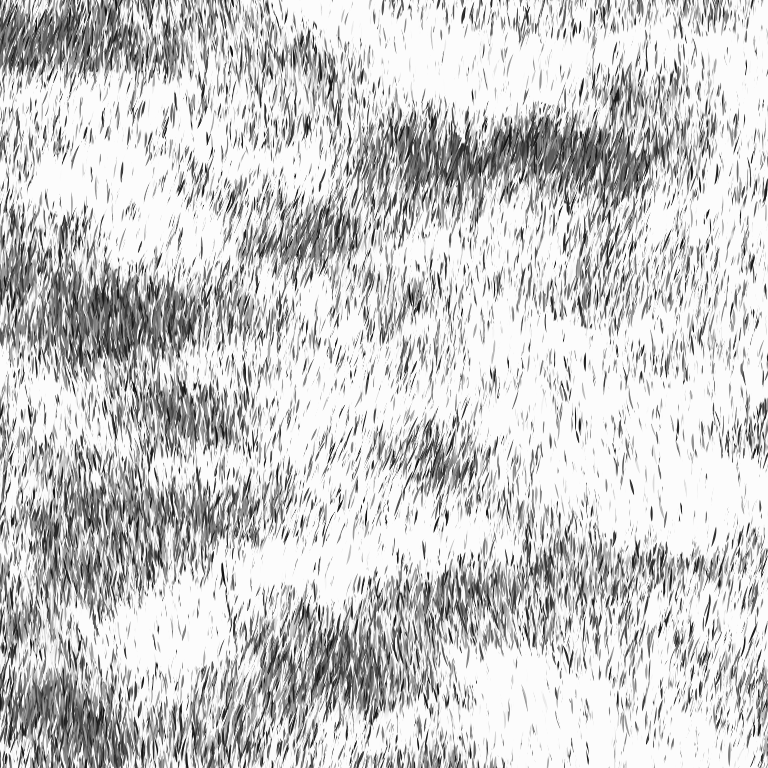
This texture map is drawn by a WebGL 2 fragment shader. Its source:

```glsl
#version 300 es
precision highp float;

uniform vec2 u_resolution;
out vec4 fragColor;

const int LAYERS = 26;
const vec2 BLADE_GRID = vec2(64.0, 28.0);
const float PAPER = 0.99;

// Integer hash: three random values in 0..1 per lattice key
vec3 hash3(ivec3 key) {
    uvec3 v = uvec3(key) * 1664525u + 1013904223u;
    v.x += v.y * v.z; v.y += v.z * v.x; v.z += v.x * v.y;
    v ^= v >> 16u;
    v.x += v.y * v.z; v.y += v.z * v.x; v.z += v.x * v.y;
    return vec3(v >> 8u) / 16777216.0;
}

float cornerSlope(ivec2 corner, vec2 offset, int seed) {
    float angle = 6.28318 * hash3(ivec3(corner, seed)).x;
    return dot(vec2(cos(angle), sin(angle)), offset);
}

float gradientNoise(vec2 p, int seed) {
    ivec2 cell = ivec2(floor(p));
    vec2 f = fract(p);
    vec2 u = f * f * f * (f * (f * 6.0 - 15.0) + 10.0);
    float low = mix(cornerSlope(cell, f, seed),
                    cornerSlope(cell + ivec2(1, 0), f - vec2(1, 0), seed), u.x);
    float high = mix(cornerSlope(cell + ivec2(0, 1), f - vec2(0, 1), seed),
                     cornerSlope(cell + ivec2(1, 1), f - vec2(1, 1), seed), u.x);
    return mix(low, high, u.y);
}

// Share of dark blades: wide, flat patches with ragged smaller clumps
float inkDensity(vec2 uv) {
    float patches = gradientNoise(uv * vec2(3.2, 7.0), 101);
    float bands = gradientNoise(uv * vec2(6.0, 13.0), 102);
    float clumps = gradientNoise(uv * vec2(24.0, 20.0), 103);
    float side = 0.26 * (0.5 - uv.x);
    return clamp(0.32 + side + 0.85 * patches + 0.5 * bands + 0.3 * clumps, 0.05, 0.93);
}

// Coverage of a tapered, leaning and bent blade centred on the origin
float bladeCoverage(vec2 p, float halfLength, float halfWidth, float lean, float bend, float pixel) {
    float along = abs(p.y) / halfLength;
    float spine = lean * p.y + bend * p.y * p.y;
    float edge = halfWidth * (1.0 - along * along) - abs(p.x - spine);
    float tip = 1.0 - smoothstep(0.75, 1.0, along);
    return tip * clamp(edge / pixel + 0.5, 0.0, 1.0);
}

// Paints one scattered layer of blades over the given shade
float paintLayer(float shade, vec2 uv, int layer, float density, float lean, float pixel) {
    vec2 shift = hash3(ivec3(layer, 7, 211)).xy;
    vec2 grid = uv * BLADE_GRID + shift;
    ivec2 first = ivec2(floor(grid - 0.5));
    for (int j = 0; j < 2; j++) {
        for (int i = 0; i < 2; i++) {
            ivec2 cell = first + ivec2(i, j);
            vec3 place = hash3(ivec3(cell, layer));
            vec3 form = hash3(ivec3(cell, layer + 50));
            vec2 p = (grid - vec2(cell) - place.xy) / BLADE_GRID;
            float cover = bladeCoverage(p,
                mix(0.008, 0.0178, form.x),
                mix(0.0007, 0.0016, form.y),
                lean + 0.5 * (form.z - 0.5),
                16.0 * (fract(form.x * 17.0) - 0.5),
                pixel);
            float inked = smoothstep(place.z - 0.03, place.z + 0.03, density);
            float ink = mix(0.06, 0.68, fract(form.y * 23.0));
            shade = mix(shade, mix(PAPER, ink, inked), cover);
        }
    }
    return shade;
}

void main() {
    vec2 uv = gl_FragCoord.xy / u_resolution.y;
    float pixel = 1.0 / u_resolution.y;
    float density = inkDensity(uv);
    float lean = 0.08 + 0.4 * gradientNoise(uv * 3.5, 104);

    // Soft grey ground beneath dense patches
    float shade = mix(PAPER, 0.36, smoothstep(0.3, 0.9, density));
    for (int layer = 0; layer < LAYERS; layer++) {
        shade = paintLayer(shade, uv, layer, density, lean, pixel);
    }
    fragColor = vec4(vec3(shade), 1.0);
}
```
